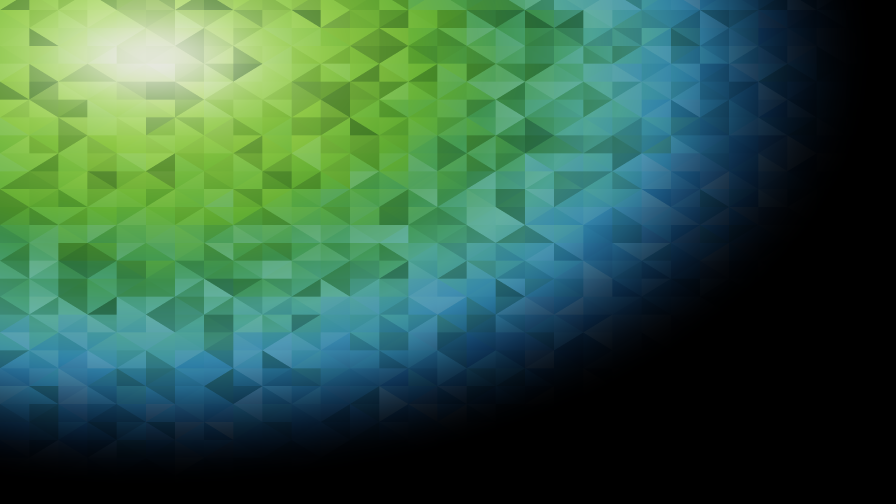
Write a Shadertoy shader that draws this background.

```glsl
// Mosaic of triangles over a lime, teal and blue radial gradient fading to black.

#define GRID vec2(30.72, 28.14)        // cells across and up the canvas
#define GRID_SHIFT vec2(0.0, 0.42)     // phase of the cell grid
#define CENTER vec2(0.165, 0.900)      // middle of the gradient
#define REACH vec2(0.815, 0.870)       // radii where it turns black
#define GLOW_CENTER vec2(0.170, 0.885)
#define GLOW_SIZE vec2(0.100, 0.085)
#define GLOW_COLOR vec3(0.90, 0.91, 0.87)
#define FADE_START 0.69
#define HUE_JITTER 0.13                // facet offset along the ramp
#define LIGHTEN 0.38
#define DARKEN 0.62
#define SAMPLES 3                      // antialiasing samples per axis

float hash(vec3 p) {
    p = fract(p * vec3(0.1031, 0.1030, 0.0973));
    p += dot(p, p.yzx + 33.33);
    return fract((p.x + p.y) * p.z);
}

// Colour along the radius, from the bright middle to the navy rim.
vec3 ramp(float r) {
    vec3 stops[9] = vec3[9](
        vec3(0.78, 0.89, 0.52), vec3(0.69, 0.86, 0.42), vec3(0.55, 0.78, 0.26),
        vec3(0.39, 0.69, 0.20), vec3(0.26, 0.60, 0.32), vec3(0.30, 0.64, 0.58),
        vec3(0.18, 0.51, 0.67), vec3(0.08, 0.32, 0.55), vec3(0.03, 0.15, 0.35));
    float x = clamp(r, 0.0, 0.999) * 8.0;
    int i = int(x);
    return mix(stops[i], stops[i + 1], fract(x));
}

// Random tones of a facet: x for brightness, y for hue, both in -0.5..0.5.
vec2 facetTone(vec2 uv) {
    vec2 p = uv * GRID + GRID_SHIFT;
    vec2 cell = floor(p);
    vec2 f = p - cell;

    // Diagonals alternate, so halves join into diamonds around grid vertices.
    float parity = mod(cell.x + cell.y, 2.0);
    float rightHalf = step(mix(f.y, 1.0 - f.y, parity), f.x);
    vec2 vertex = cell + vec2(rightHalf, abs(1.0 - parity - rightHalf));

    float diamond = hash(vec3(vertex, 7.0));
    float wedge = hash(vec3(vertex, 19.0 + rightHalf));
    float half_ = hash(vec3(cell, 41.0 + rightHalf));
    float block = hash(vec3(floor(cell * vec2(0.5, 1.0)), 67.0));
    float tone = dot(vec4(diamond, wedge, half_, block), vec4(0.15, 0.35, 0.3, 0.2));
    return vec2(clamp((tone - 0.5) * 1.6, -0.5, 0.5), wedge * 0.5 + block * 0.5 - 0.5);
}

vec3 shade(vec2 uv) {
    float r = length((uv - CENTER) / REACH);
    vec2 tone = facetTone(uv);

    // Facets
    vec3 color = ramp(r + HUE_JITTER * tone.y);
    color = mix(color, vec3(0.86, 0.96, 0.88), LIGHTEN * max(tone.x, 0.0));
    color *= 1.0 + DARKEN * min(tone.x, 0.0) * vec3(1.3, 1.0, 1.0);

    // Soft highlight, slightly broken by the facets
    vec2 g = (uv - GLOW_CENTER) / GLOW_SIZE;
    float glow = exp(-dot(g, g)) * (0.95 + 0.3 * tone.x);
    color = mix(color, GLOW_COLOR, clamp(glow, 0.0, 1.0));

    // Fall-off to black
    return color * (1.0 - smoothstep(FADE_START, 1.0, r));
}

void mainImage(out vec4 fragColor, in vec2 fragCoord) {
    vec3 sum = vec3(0.0);
    for (int y = 0; y < SAMPLES; y++)
    for (int x = 0; x < SAMPLES; x++) {
        vec2 offset = (vec2(x, y) + 0.5) / float(SAMPLES) - 0.5;
        sum += shade((fragCoord + offset) / iResolution.xy);
    }
    fragColor = vec4(sum / float(SAMPLES * SAMPLES), 1.0);
}
```
